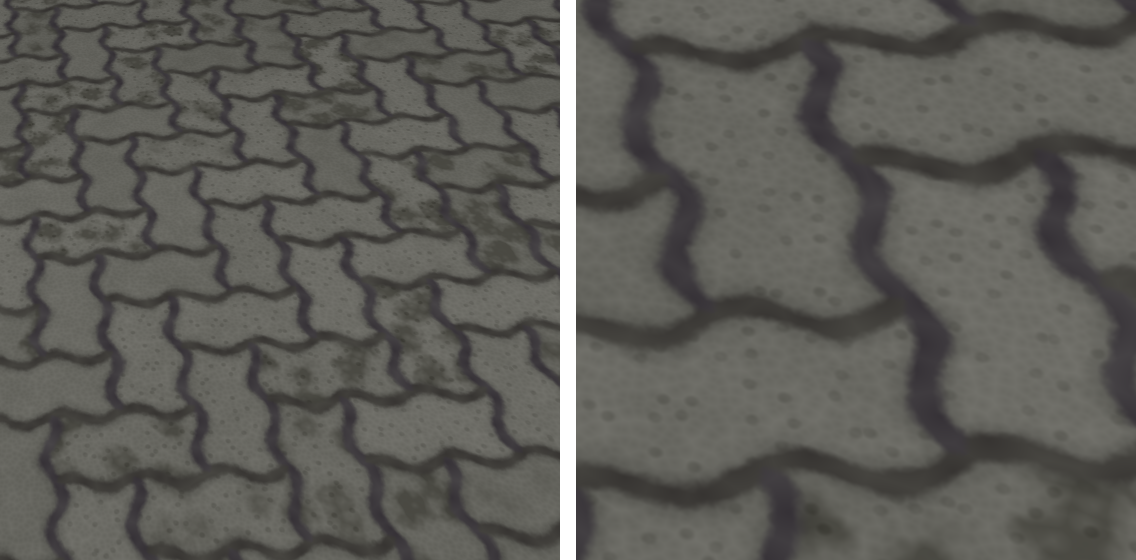
Left, the full canvas; right, a detail of the centre.
Write a Shadertoy shader that draws this texture.

```glsl
const float TAU = 6.2831853;

vec2 hash2(vec2 p) {
    vec2 q = vec2(dot(p, vec2(127.1, 311.7)), dot(p, vec2(269.5, 183.3)));
    return fract(sin(q) * 43758.545);
}

// Cellular noise: distance to the nearest scattered point
float cellular(vec2 p) {
    vec2 cell = floor(p);
    float nearest = 2.0;
    for (int y = -1; y <= 1; y++)
    for (int x = -1; x <= 1; x++) {
        vec2 c = cell + vec2(x, y);
        nearest = min(nearest, length(c + hash2(c) - p));
    }
    return nearest;
}

// Layered sines, roughly -1 to 1
float ripple(vec2 p) {
    float sum = 0.0, amp = 0.5;
    for (int i = 0; i < 4; i++) {
        sum += amp * sin(p.x + 1.7 * sin(p.y)) * cos(p.y - 1.3 * sin(p.x * 0.8));
        p = mat2(1.5, 1.2, -1.2, 1.5) * p + 2.3;
        amp *= 0.6;
    }
    return sum;
}

// Herringbone of 2 by 1 blocks: centre in xy, half size in zw
vec4 herringbone(vec2 q) {
    vec2 cell = floor(q);
    float k = mod(cell.x + cell.y, 4.0);
    return k < 2.0 ? vec4(cell.x - k + 1.0, cell.y + 0.5, 1.0, 0.5)
                   : vec4(cell.x + 0.5, cell.y - k + 3.0, 0.5, 1.0);
}

// Signed distance to a box with rounded corners
float roundBox(vec2 p, vec2 halfSize, float radius) {
    vec2 d = abs(p) - halfSize + radius;
    return length(max(d, 0.0)) + min(max(d.x, d.y), 0.0) - radius;
}

void mainImage(out vec4 fragColor, in vec2 fragCoord) {
    vec2 uv = fragCoord / iResolution.xy;

    // Perspective: canvas to ground plane, one unit per block width
    mat3 ground = mat3(0.1178, -0.00885, -0.0015,
                       -0.00434, -0.0595, 0.0582,
                       0.3114, 0.6089, 0.9724);
    vec3 h = inverse(ground) * vec3(uv.x, 1.0 - uv.y, 1.0);
    vec2 p = h.xy / h.z;
    float pixel = fwidth(p.y);

    // Interlocking wavy sides, with a little unevenness
    vec2 q = p - 0.09 * cos(TAU * (p.yx - vec2(0.87, 0.18)));
    q += 0.022 * vec2(ripple(p * 3.0), ripple(p * 3.0 + 7.0));

    vec4 block = herringbone(q);
    vec2 local = q - block.xy;
    vec2 rnd = hash2(block.xy);
    float edge = roundBox(local, block.zw, 0.12);
    edge += 0.03 * ripple(p * 9.0);

    // Stone face: tone per block, mottling and fine grain
    float mottle = ripple(p * 4.0 + rnd * 9.0);
    float grain = cellular(p * 15.0) - 0.45;
    float tone = clamp(0.25 + 0.75 * rnd.x + 0.35 * mottle, 0.0, 1.0);
    vec3 stone = mix(vec3(0.378, 0.378, 0.352), vec3(0.432, 0.43, 0.405), tone);
    stone += 0.035 * grain;

    // Dirt patches, heavy on a few blocks only
    float patches = 1.0 - cellular(p * 1.6 + 3.0) + 0.35 * mottle;
    float dirt = smoothstep(0.45, 0.95, patches) * smoothstep(0.4, 0.95, rnd.y);
    dirt *= 0.6 + 0.8 * cellular(p * 6.0);
    stone = mix(stone, vec3(0.27, 0.267, 0.24), clamp(dirt, 0.0, 0.85));
    float pits = smoothstep(0.22, 0.08, cellular(p * 4.5)) * step(0.5, rnd.x);
    stone -= 0.045 * pits;

    // Joints: dark grit, faintly violet along the upright runs
    vec2 inset = block.zw - abs(local);
    float upright = smoothstep(-0.05, 0.05, inset.y - inset.x);
    vec3 joint = mix(vec3(0.215, 0.205, 0.195), vec3(0.285, 0.28, 0.26), cellular(p * 3.5));
    joint += upright * vec3(-0.005, -0.012, 0.018);

    // Worn, shaded rim and soft joint edge
    stone *= 1.0 - 0.13 * smoothstep(-0.22, -0.06, edge);
    float gap = smoothstep(-0.115 - 0.5 * pixel, -0.04 + 0.5 * pixel, edge);
    vec3 color = mix(stone, joint, gap);

    // Slight falloff with distance
    color *= 1.0 - 0.07 * smoothstep(0.6, 1.0, uv.y);
    fragColor = vec4(color, 1.0);
}
```
